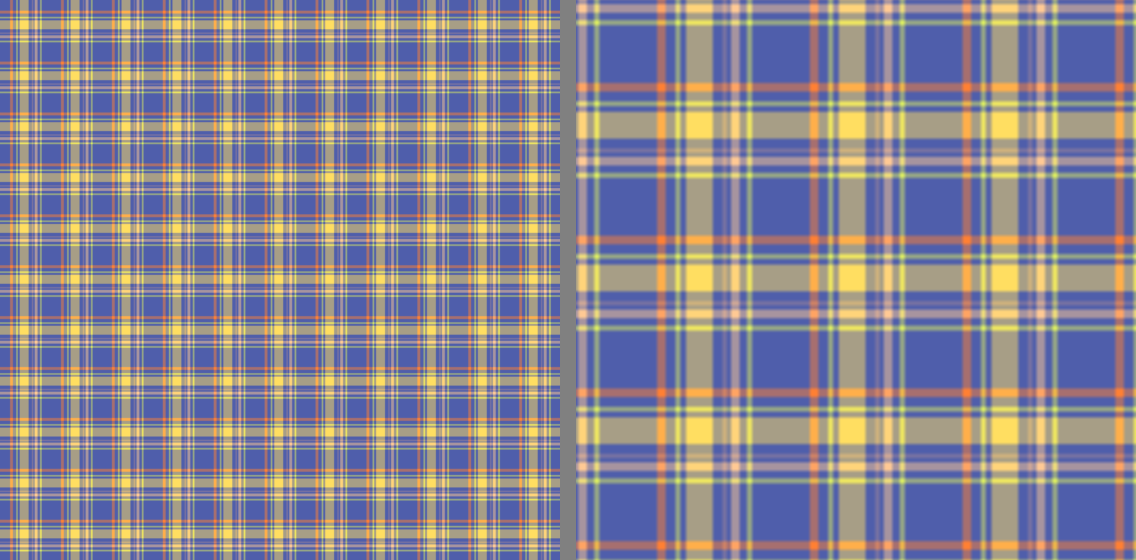
Left, the full canvas; right, a detail of the centre.
A three.js fragment shader for this pattern:

```glsl
// Blue and yellow tartan: one set of soft stripes woven equally across and down.
varying vec2 vUv;

const float REPEATS = 11.0;
const float SOFTNESS = 0.017;    // edge blur, in repeats
const float WEFT_SHIFT = 0.012;  // offset of the crosswise stripes, in repeats

const vec3 BLUE = vec3(0.31, 0.37, 0.67);
const vec3 YELLOW = vec3(1.0, 0.87, 0.38);
const vec3 ORANGE = vec3(1.0, 0.50, 0.20);
const vec3 LIME = vec3(0.86, 0.93, 0.38);
const vec3 PINK = vec3(1.0, 0.79, 0.58);
const vec3 MAUVE = vec3(0.62, 0.52, 0.60);

// Coverage of a soft stripe, wrapped around the repeat.
float stripe(float t, float center, float width) {
  float d = abs(fract(t - center + 0.5) - 0.5) - 0.5 * width;
  return 1.0 - smoothstep(-SOFTNESS, SOFTNESS, d);
}

// Thread colour at position t, measured in repeats.
vec3 threadColor(float t) {
  vec3 color = BLUE;
  color = mix(color, ORANGE, stripe(t, 0.226, 0.056));
  color = mix(color, LIME, stripe(t, 0.334, 0.032));
  color = mix(color, YELLOW, stripe(t, 0.475, 0.175));
  color = mix(color, MAUVE, stripe(t, 0.640, 0.028));
  color = mix(color, PINK, stripe(t, 0.710, 0.056));
  color = mix(color, LIME, stripe(t, 0.803, 0.034));
  return color;
}

void main() {
  // Warp runs from the left edge, weft from the top edge.
  vec3 warp = threadColor(vUv.x * REPEATS);
  vec3 weft = threadColor((1.0 - vUv.y) * REPEATS - WEFT_SHIFT);
  gl_FragColor = vec4(mix(warp, weft, 0.5), 1.0);
}
```
